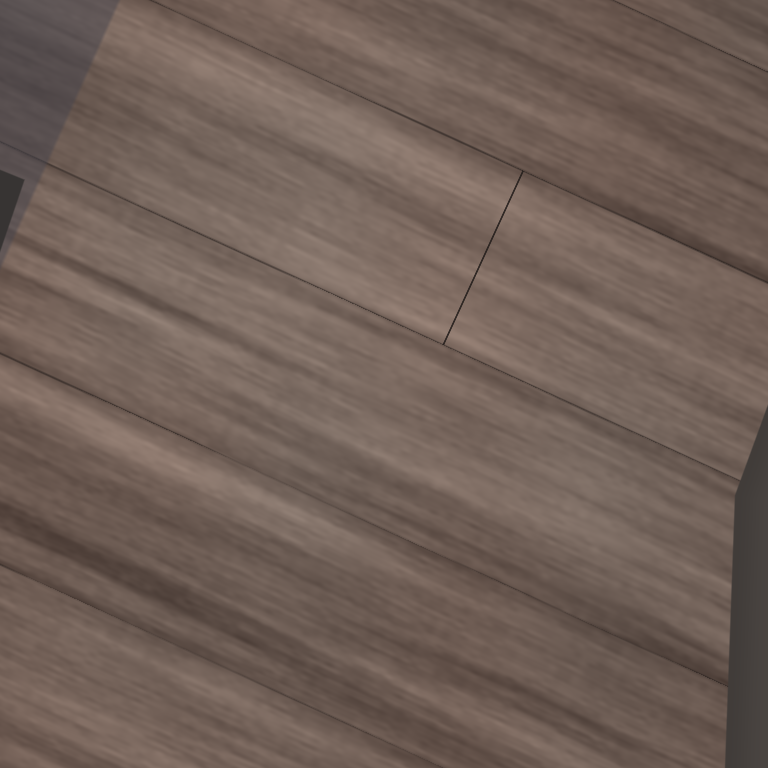
Write a Shadertoy shader that draws this texture.

```glsl
// Brown wooden floor planks with slanted grain, one butt joint and grey objects at the sides.

const vec3 WOOD_DARK   = vec3(0.260, 0.208, 0.185);
const vec3 WOOD_LIGHT  = vec3(0.560, 0.488, 0.447);
const vec3 SEAM_COLOR  = vec3(0.150, 0.125, 0.115);
const vec3 SHEEN_COLOR = vec3(0.270, 0.265, 0.300);
const vec3 PANEL_COLOR = vec3(0.275, 0.255, 0.243);
const vec3 BLOCK_COLOR = vec3(0.215, 0.205, 0.200);

const float GRAIN_ANGLE = 0.43;    // downward tilt of the boards, radians
const float PLANK_WIDTH = 0.25;
const float PLANK_SHIFT = 0.241;   // position of a seam across the boards
const float JOINT_ROW   = 2.0;     // board row holding the butt joint
const float JOINT_POS   = 0.295;   // joint position along the grain
const float LINE_HALF   = 0.0011;  // half width of the joint line
const float WOOD_TONE   = 0.64;    // mean tone between dark and light
const float STREAK_DEPTH = 0.30;

float hash(vec2 p) {
    return fract(sin(dot(p, vec2(127.1, 311.7))) * 43758.5453);
}

float noise(vec2 p) {
    vec2 i = floor(p), f = fract(p);
    f = f * f * (3.0 - 2.0 * f);
    return mix(mix(hash(i), hash(i + vec2(1, 0)), f.x),
               mix(hash(i + vec2(0, 1)), hash(i + vec2(1, 1)), f.x), f.y);
}

// Noise centred on zero
float wave(vec2 p) { return noise(p) - 0.5; }

// Signed distance to the line a-b, positive on its left
float leftOf(vec2 p, vec2 a, vec2 b) {
    vec2 d = normalize(b - a), q = p - a;
    return d.x * q.y - d.y * q.x;
}

// Tone of the wood at q = (along, across) the grain
float woodTone(vec2 q, float row) {
    vec2 seed = vec2(row * 7.3, row * 3.7);
    q.y += 0.022 * wave(q * vec2(1.6, 3.0) + seed)
         + 0.004 * wave(q * vec2(7.0, 12.0) + seed);

    // Layers from broad bands down to hair-thin fibres
    float tone = 0.42 * wave(q * vec2(1.1, 11.0) + seed);
    tone += 0.38 * wave(q * vec2(1.8, 31.0) + seed + 17.0);
    tone += 0.25 * wave(q * vec2(5.0, 85.0) + seed + 31.0);
    tone += 0.17 * wave(q * vec2(18.0, 210.0) + seed + 53.0);
    tone += 0.12 * wave(q * vec2(90.0, 170.0) + seed + 71.0);

    // Long dark streaks gathered in groups
    float group = smoothstep(0.35, 0.7, noise(q * vec2(1.0, 9.0) + seed + 90.0));
    float streak = smoothstep(0.52, 0.88, noise(q * vec2(1.7, 46.0) + seed + 113.0));
    return tone - STREAK_DEPTH * group * streak;
}

void mainImage(out vec4 fragColor, in vec2 fragCoord) {
    vec2 uv = fragCoord / iResolution.xy;
    float aa = 1.0 / iResolution.y;

    // Rotate into board space
    float c = cos(GRAIN_ANGLE), s = sin(GRAIN_ANGLE);
    vec2 q = vec2(c * uv.x - s * uv.y, s * uv.x + c * uv.y);
    float board = (q.y - PLANK_SHIFT) / PLANK_WIDTH;
    float row = floor(board);
    float seamDist = (0.5 - abs(fract(board) - 0.5)) * PLANK_WIDTH;

    // Wood with soft light in the upper middle and darker board edges
    float light = exp(-4.0 * dot(uv - vec2(0.42, 0.7), uv - vec2(0.42, 0.7)));
    float tone = WOOD_TONE + woodTone(q, row) + 0.24 * (light - 0.5);
    tone -= 0.17 * exp(-seamDist / 0.011);
    vec3 color = mix(WOOD_DARK, WOOD_LIGHT, clamp(tone, 0.0, 1.1));
    color *= mix(vec3(1.02, 0.99, 0.98), vec3(0.99, 1.005, 1.01), noise(uv * 5.0));

    // Faint long seams, broken along their length
    float seam = 1.0 - smoothstep(0.0, 0.0012 + aa, seamDist);
    float wear = smoothstep(0.2, 0.8, noise(vec2(q.x * 6.0, row * 5.0)));
    color = mix(color, SEAM_COLOR, seam * mix(0.15, 0.6, wear));

    // Crisp butt joint across one board
    float inRow = 1.0 - step(0.5, abs(row - JOINT_ROW));
    float joint = 1.0 - smoothstep(LINE_HALF - 0.5 * aa, LINE_HALF + 0.5 * aa,
                                   abs(q.x - JOINT_POS));
    color = mix(color, SEAM_COLOR, 0.9 * joint * inRow);

    // Bluish sheen in the upper left corner
    float sheen = leftOf(uv, vec2(0.0, 0.65), vec2(0.156, 1.0));
    color = mix(color, SHEEN_COLOR, 0.5 * smoothstep(-0.003, 0.003, sheen));

    // Dark block at the left border
    vec2 tip = vec2(0.032, 0.766);
    float block = min(leftOf(uv, tip, vec2(0.0, 0.779)),
                      leftOf(uv, vec2(0.0, 0.672), tip));
    color = mix(color, BLOCK_COLOR, smoothstep(-aa, aa, block));

    // Grey panel at the right border
    vec2 corner = vec2(0.957, 0.355);
    float panel = min(leftOf(uv, vec2(1.0, 0.473), corner),
                      leftOf(uv, corner, vec2(0.944, 0.0)));
    vec3 panelShade = PANEL_COLOR * (0.92 + 0.12 * smoothstep(0.0, 0.05, panel));
    color = mix(color, panelShade, smoothstep(-aa, aa, panel));

    fragColor = vec4(color, 1.0);
}
```
